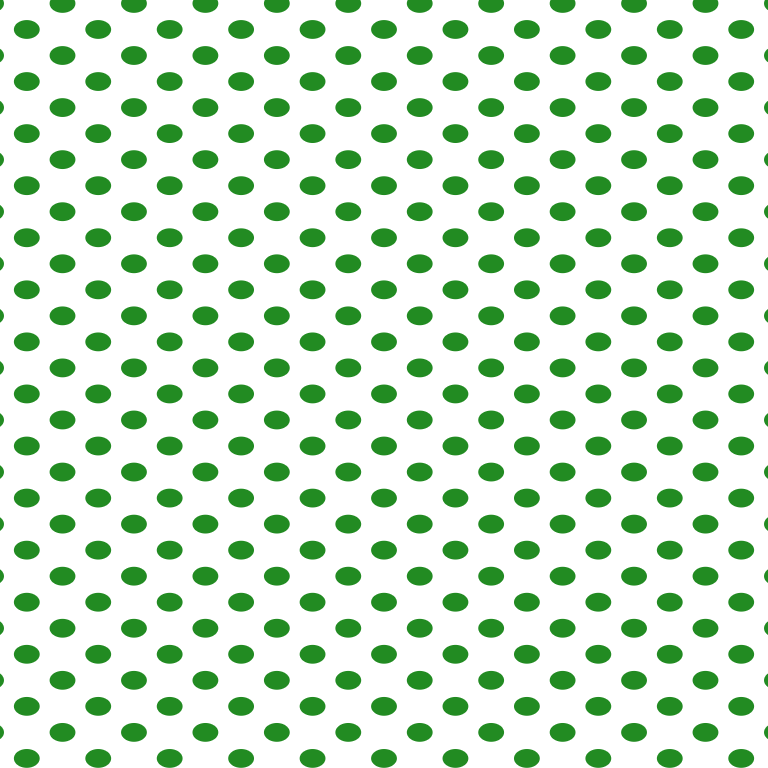
Reproduce this pattern procedurally as a three.js fragment shader.

```glsl
// Staggered green oval dots on white, 10.75 repeats across and 14.75 up.
// Each repeat holds two dots: one at the cell centre and one at the corners.
// Dots are circles in cell units, so the cell proportions make them ovals.
varying vec2 vUv;

// Distance to the nearest point of a unit lattice.
float latticeDistance(vec2 p) {
  return length(fract(p + 0.5) - 0.5);
}

void main() {
  vec2 cell = vUv * vec2(10.75, 14.75) - vec2(0.375, 0.184);

  // Two interleaved lattices make the half-step stagger.
  float dist = min(latticeDistance(cell), latticeDistance(cell + 0.5)) - 0.1805;

  // Edge smoothing, one screen sample wide in every direction.
  float edge = max(length(vec2(dFdx(dist), dFdy(dist))), 0.0001);
  float dot_ = clamp(0.5 - dist / edge, 0.0, 1.0);

  vec3 paper = vec3(1.0);
  vec3 forestGreen = vec3(0.133, 0.545, 0.133);
  gl_FragColor = vec4(mix(paper, forestGreen, dot_), 1.0);
}
```
